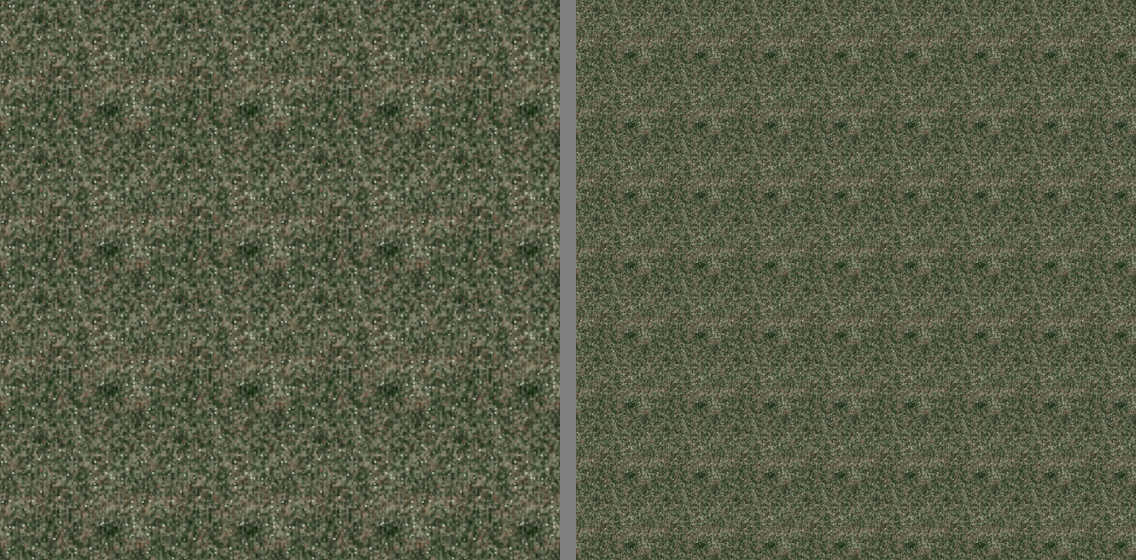
Left: one tile. Right: repeated 2 by 2.
Reproduce this texture procedurally as a WebGL 1 fragment shader.

```glsl
precision highp float;
// Coarse mossy tweed: a 4 x 4 repeat of one tile of fine green-brown grain.
// Wrapping value noise gives the cloth its tone and hue, cellular flecks form
// loose vertical rows, and a few soft stains recur in every tile.
uniform vec2 u_resolution;

const float REPEATS = 4.0;
const float TAU = 6.2831853;
const vec3 OLIVE = vec3(0.35, 0.373, 0.288);
const vec3 MOSS  = vec3(0.25, 0.325, 0.205);
const vec3 EARTH = vec3(0.42, 0.36, 0.275);
const vec3 SHADOW = vec3(0.17, 0.21, 0.145);
const vec3 STRAW = vec3(0.55, 0.56, 0.48);
const vec3 CHALK = vec3(0.75, 0.79, 0.73);
const vec3 RUST  = vec3(0.56, 0.35, 0.27);

float hash(vec2 cell, float seed) {
  vec3 q = fract(vec3(cell.xyx + seed * 7.13) * vec3(0.1031, 0.1030, 0.0973));
  q += dot(q, q.yzx + 33.33);
  return fract((q.x + q.y) * q.z);
}

// Value noise that wraps over the tile, centred on zero
float wrapNoise(vec2 p, vec2 cells, float seed) {
  vec2 g = p * cells;
  vec2 i = floor(g);
  vec2 f = fract(g);
  f = f * f * (3.0 - 2.0 * f);
  vec2 a = mod(i, cells);
  vec2 b = mod(i + 1.0, cells);
  float low = mix(hash(a, seed), hash(vec2(b.x, a.y), seed), f.x);
  float high = mix(hash(vec2(a.x, b.y), seed), hash(b, seed), f.x);
  return mix(low, high, f.y) - 0.5;
}

// Soft elliptical stain, wrapped at the tile edges
float stain(vec2 p, vec2 centre, vec2 size) {
  vec2 d = (fract(p - centre + 0.5) - 0.5) / size;
  return exp(-dot(d, d));
}

// One fleck per cell: most are faint, some dark, pale or rust
vec3 addFlecks(vec3 base, vec2 p, vec2 cells, float seed) {
  vec2 g = p * cells;
  vec2 cell = mod(floor(g), cells);
  vec2 jitter = vec2(hash(cell, seed), hash(cell, seed + 1.0)) - 0.5;
  vec2 d = fract(g) - 0.5 - jitter * vec2(0.14, 0.3);
  float kind = hash(cell, seed + 2.0);
  float size = mix(0.3, 0.46, hash(cell, seed + 3.0));
  float cover = 1.0 - smoothstep(size * 0.3, size, length(d));
  vec3 tint = SHADOW;
  float strength = 0.65 * step(kind, 0.26);
  if (kind > 0.77) { tint = STRAW; strength = 0.7; }
  if (kind > 0.925) { tint = RUST; strength = 0.6; }
  if (kind > 0.96) { tint = CHALK; strength = 0.8; }
  return mix(base, tint, cover * strength);
}

void main() {
  vec2 p = fract(gl_FragCoord.xy / u_resolution * REPEATS);

  // Broad stains: positive is earthy, negative is mossy
  float earthy = stain(p, vec2(0.60, 0.19), vec2(0.045, 0.04))
               + 0.4 * stain(p, vec2(0.75, 0.43), vec2(0.3, 0.06));
  float mossy = stain(p, vec2(0.78, 0.23), vec2(0.06, 0.05))
              + 0.7 * stain(p, vec2(0.39, 0.27), vec2(0.07, 0.07))
              + 0.8 * stain(p, vec2(0.26, 0.61), vec2(0.11, 0.025))
              + 0.6 * stain(p, vec2(0.86, 0.77), vec2(0.08, 0.06));

  // Tone from cloudy to fine grain, with faint vertical rows
  float cloud = wrapNoise(p, vec2(5.0), 1.0) + wrapNoise(p, vec2(11.0, 13.0), 2.0);
  float grain = 0.20 * wrapNoise(p, vec2(36.0, 32.0), 3.0)
              + 0.26 * wrapNoise(p, vec2(60.0, 52.0), 4.0);
  float rows = cos(TAU * 36.0 * p.x) * (0.5 + wrapNoise(p, vec2(12.0, 6.0), 5.0));
  float tone = 0.06 * cloud + grain - 0.03 * rows + 0.07 * earthy - 0.06 * mossy;

  // Hue drifts between moss and earth
  float hue = 0.7 * wrapNoise(p, vec2(7.0, 9.0), 6.0)
            + 1.1 * wrapNoise(p, vec2(30.0, 34.0), 7.0) + 0.7 * (earthy - mossy);
  vec3 color = mix(OLIVE, MOSS, clamp(-hue, 0.0, 0.8));
  color = mix(color, EARTH, clamp(hue, 0.0, 0.8));
  color += tone * vec3(1.08, 0.95, 0.92);

  // Two sizes of flecks
  color = addFlecks(color, p, vec2(36.0, 32.0), 11.0);
  color = addFlecks(color, p, vec2(27.0, 30.0), 23.0);
  gl_FragColor = vec4(clamp(color, 0.0, 1.0), 1.0);
}
```
